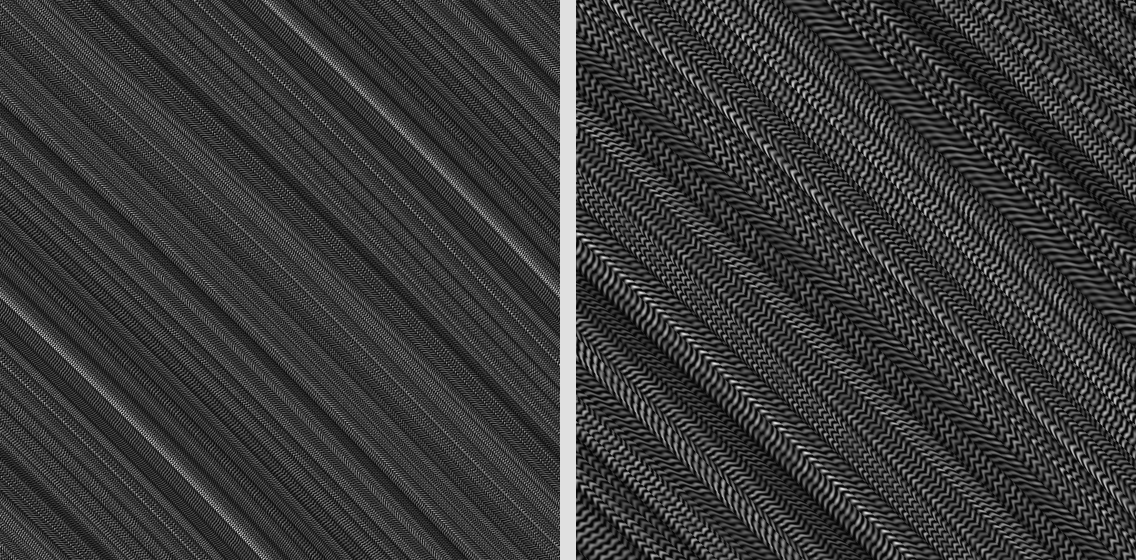
Left: the whole. Right: its middle third, enlarged.
Give the GLSL for this pattern, as a WebGL 2 fragment shader.

```glsl
#version 300 es
precision highp float;
// Dark woven cloth: gently bowed diagonal bands, one cycle per canvas side.
// Each band carries fine broken stitches with its own pitch, lean and level;
// faint ribbons, shadows and narrow streaks shade the bands on top.
uniform vec2 u_resolution;
out vec4 outColor;

#define BANDS 40.0          // bands per cycle
#define THREADS 112.0       // fewest lengthwise threads per cycle
#define THREAD_RANGE 66.0   // extra threads in the finest bands
#define STREAKS 170.0       // narrow tonal streaks per cycle
#define STITCH_MIN 118.0    // coarsest stitch frequency
#define STITCH_RANGE 70.0   // extra frequency of the finest stitches
#define BOW 0.010           // curvature of the bands
#define SHEAR 0.014         // uneven drift of the bands
#define BASE_GRAY 0.207
#define STITCH_CONTRAST 0.205
#define BROAD_CONTRAST 0.72 // strength of ribbons and shadows
#define FOOTPRINT 0.6       // sampled part of a pixel

const float TAU = 6.2831853;

float hash(vec2 p) {
    return fract(sin(dot(p, vec2(12.99, 78.23))) * 4375.85);
}

// Soft stripe on the repeating across axis.
float ribbon(float across, float center, float width) {
    float d = (fract(across - center + 0.5) - 0.5) / width;
    return exp(-d * d);
}

// Smooth random streaks that wrap with the cycle.
float streakNoise(float across) {
    float x = across * STREAKS;
    float cell = floor(x);
    float a = hash(vec2(mod(cell, STREAKS), 3.0));
    float b = hash(vec2(mod(cell + 1.0, STREAKS), 3.0));
    return mix(a, b, smoothstep(0.0, 1.0, x - cell));
}

// Broad lights and shadows across the cloth.
float broadTone(float across) {
    float tone = 0.55 * ribbon(across, 0.480, 0.018);
    tone += 0.55 * ribbon(across, 0.752, 0.005);
    tone += 0.22 * ribbon(across, 0.050, 0.030);
    tone += 0.10 * ribbon(across, 0.300, 0.040);
    tone -= 0.55 * ribbon(across, 0.185, 0.013);
    tone -= 0.38 * ribbon(across, 0.832, 0.010);
    tone -= 0.30 * ribbon(across, 0.425, 0.012);
    tone -= 0.22 * ribbon(across, 0.620, 0.045);
    return 1.0 + BROAD_CONTRAST * tone;
}

float clothGray(vec2 p) {
    // Diagonal axes, with the bands gently bent
    float along = p.x - p.y;
    float across = p.x + p.y;
    float drift = 0.5 + 0.5 * cos(TAU * (across + 0.05));
    across -= BOW * cos(3.0 * along) + SHEAR * along * drift;

    // Bands of uneven width
    float bandPos = across * BANDS + 2.0 * sin(TAU * (across + 0.02))
                  + 0.3 * sin(TAU * 5.0 * across);
    float band = mod(floor(bandPos), BANDS);
    float f = fract(bandPos);
    float pitchSeed = hash(vec2(band, 1.0));
    float leanSeed = hash(vec2(band, 2.0));
    float levelSeed = hash(vec2(band, 5.0));
    float lineSeed = hash(vec2(band, 7.0));
    float bendSeed = hash(vec2(band, 9.0));
    float threadSeed = hash(vec2(band, 11.0));

    // Lengthwise threads; rows in some bands slip against each other
    float threadPos = across * (THREADS + THREAD_RANGE * threadSeed);
    float thread = -cos(TAU * threadPos);
    float slip = hash(vec2(floor(threadPos), 13.0)) - 0.5;

    // Slanted stitches, bent by the threads they cross
    float phase = along * (STITCH_MIN + STITCH_RANGE * pitchSeed);
    phase += (leanSeed - 0.5) * 6.0 * f + 0.25 * sin(TAU * f);
    phase += mix(0.02, 0.22, bendSeed) * thread;
    phase += 1.0 * slip * smoothstep(0.1, 0.5, lineSeed);
    float stitch = -cos(TAU * phase);
    float wear = 0.65 + 0.7 * hash(vec2(mod(floor(phase), 211.0), band));

    // Creased band edges and dotted seams on some bands
    float edge = 1.0 - abs(2.0 * f - 1.0);
    float crease = mix(0.62, 1.08, smoothstep(0.0, 0.35, edge));
    float seamShape = (f - 0.16) * 11.0;
    float seam = step(0.55, lineSeed) * exp(-seamShape * seamShape);

    float tone = broadTone(across) * crease;
    tone *= (0.90 + 0.20 * levelSeed) * (0.76 + 0.48 * streakNoise(across));
    float gray = BASE_GRAY + STITCH_CONTRAST * stitch * wear;
    gray += 0.06 * thread + seam * (0.08 + 0.14 * stitch);
    return max(gray * tone, 0.02);
}

void main() {
    // Average a two by two grid inside each pixel
    float gray = 0.0;
    for (int j = 0; j < 2; j++) {
        for (int i = 0; i < 2; i++) {
            vec2 offset = (vec2(i, j) - 0.5) * FOOTPRINT;
            gray += 0.25 * clothGray((gl_FragCoord.xy + offset) / u_resolution);
        }
    }
    outColor = vec4(vec3(clamp(gray, 0.0, 1.0)), 1.0);
}
```
